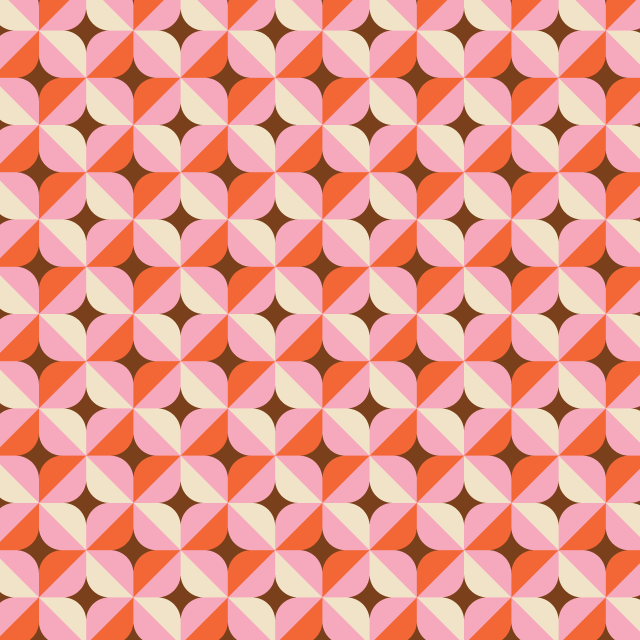
A Shadertoy shader for this pattern:

```glsl
// Retro pinwheel petals: a checker of leaf tiles, each split along its long axis
// into pink and an accent, with brown four-point stars left between rounded corners.
// Tiles are mirrored by parity, and edges are smoothed by a grid of subsamples.

const vec3 PINK   = vec3(0.965, 0.660, 0.740);
const vec3 CREAM  = vec3(0.945, 0.892, 0.785);
const vec3 ORANGE = vec3(0.948, 0.402, 0.208);
const vec3 BROWN  = vec3(0.480, 0.250, 0.105);

const float TILES_ACROSS  = 13.548;
const vec2  FLOWER_CENTRE = vec2(0.0608, 0.9523);
const float CORNER_RADIUS = 0.49;   // in tile widths
const int   SUBSAMPLES    = 5;      // per axis

// Signed distance to a unit tile rounded at its upper-left and lower-right corners.
float leafDistance(vec2 p, float radius) {
    float r = p.x * p.y < 0.0 ? radius : 0.0;
    vec2 q = abs(p) - 0.5 + r;
    return length(max(q, 0.0)) + min(max(q.x, q.y), 0.0) - r;
}

// Colour at a point measured in tiles from the centre of one flower.
vec3 petalPattern(vec2 p, float radius) {
    vec2 tile = floor(p);
    vec2 local = fract(p) - 0.5;
    bool mirrored = mod(tile.x + tile.y, 2.0) > 0.5;
    bool oddColumn = mod(tile.x, 2.0) > 0.5;

    // Mirroring puts every leaf's long axis on the rising diagonal.
    if (mirrored) local.x = -local.x;
    if (leafDistance(local, radius) > 0.0) return BROWN;

    // The accent half swaps sides from column to column.
    bool upperHalf = local.y > local.x;
    vec3 accent = mirrored ? CREAM : ORANGE;
    return upperHalf != oddColumn ? accent : PINK;
}

void mainImage(out vec4 fragColor, in vec2 fragCoord) {
    vec3 sum = vec3(0.0);
    for (int j = 0; j < SUBSAMPLES; j++) {
        for (int i = 0; i < SUBSAMPLES; i++) {
            vec2 offset = (vec2(i, j) + 0.5) / float(SUBSAMPLES) - 0.5;
            vec2 uv = (fragCoord + offset) / iResolution.y;
            sum += petalPattern((uv - FLOWER_CENTRE) * TILES_ACROSS, CORNER_RADIUS);
        }
    }
    fragColor = vec4(sum / float(SUBSAMPLES * SUBSAMPLES), 1.0);
}
```
